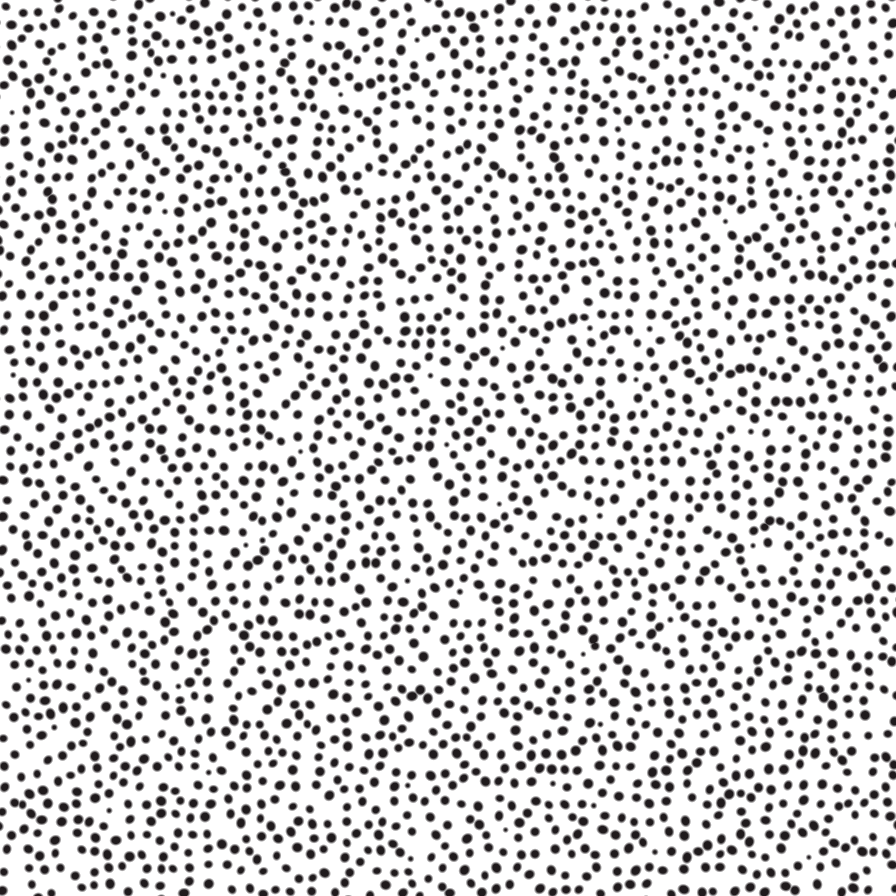
A three.js fragment shader for this pattern:

```glsl
// Irregular, evenly spread field of small soft-edged black dots on white.
varying vec2 vUv;

const vec3 PAPER = vec3(1.0);
const vec3 INK = vec3(0.12, 0.10, 0.11);
const float CELLS = 53.0;         // dots along each side of the canvas
const float EDGE_WIDTH = 0.0029;  // soft rim, in canvas units
const float DOT_RADIUS = 0.258;   // in cells
const float JITTER = 0.96;

// Three random values per cell, without sine
vec3 hash32(vec2 p) {
  vec3 q = fract(vec3(p.xyx) * vec3(0.1031, 0.1030, 0.0973));
  q += dot(q, q.yxz + 33.33);
  return fract((q.xxy + q.yzz) * q.zyx);
}

// Randomly placed point inside a cell
vec2 seedPoint(vec2 cell, float jitter) {
  return cell + 0.5 + (hash32(cell + 37.0).xy - 0.5) * jitter;
}

// Moves a seed away from close neighbours, leaving only a few near pairs
vec2 spreadPoint(vec2 cell, float jitter, float reach, float strength) {
  vec2 seed = seedPoint(cell, jitter);
  vec2 push = vec2(0.0);
  for (int y = -1; y <= 1; y++) {
    for (int x = -1; x <= 1; x++) {
      if (x == 0 && y == 0) continue;
      vec2 away = seed - seedPoint(cell + vec2(float(x), float(y)), jitter);
      float gap = max(length(away), 0.001);
      push += away / gap * max(reach - gap, 0.0) * strength;
    }
  }
  return seed + clamp(push, -0.45, 0.45);
}

// Approximate distance to a tilted, slightly stretched disc
float ovalDistance(vec2 p, float radius, float angle, float stretch) {
  float c = cos(angle);
  float s = sin(angle);
  vec2 q = vec2(c * p.x + s * p.y, c * p.y - s * p.x);
  return length(q * vec2(1.0 / stretch, stretch)) - radius;
}

// Distance to the nearest dot, in cells
float dotField(vec2 p) {
  vec2 base = floor(p);
  float nearest = 1.0;
  for (int y = -1; y <= 1; y++) {
    for (int x = -1; x <= 1; x++) {
      vec2 cell = base + vec2(float(x), float(y));
      vec3 shape = hash32(cell + 191.0);
      float radius = DOT_RADIUS * mix(0.86, 1.14, shape.x);
      radius *= mix(0.55, 1.0, step(0.012, shape.y));  // rare tiny dots
      float stretch = mix(1.0, 1.11, fract(shape.y * 7.0));
      vec2 center = spreadPoint(cell, JITTER, 0.95, 0.4);
      nearest = min(nearest, ovalDistance(p - center, radius, shape.z * 3.14159, stretch));
    }
  }
  return nearest;
}

void main() {
  float distanceToDot = dotField(vUv * CELLS) / CELLS;
  float ink = clamp(0.5 - distanceToDot / EDGE_WIDTH, 0.0, 1.0);
  gl_FragColor = vec4(mix(PAPER, INK, ink), 1.0);
}
```
